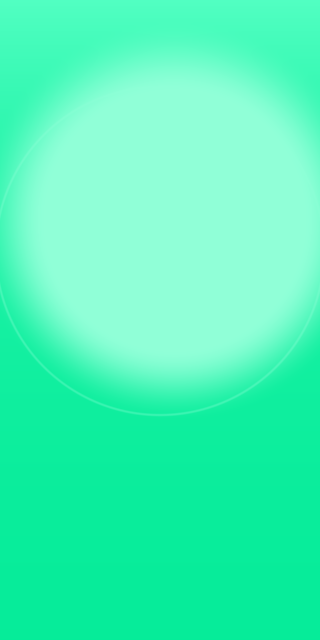
A WebGL 1 fragment shader for this background:

```glsl
precision highp float;
// A soft pale mint disc glowing over a green vertical gradient, with a thin
// translucent ring peeking out below it. The gradient decays exponentially
// from the top; disc and ring are circle distances with smoothed edges.

uniform vec2 u_resolution;

// Lengths are in canvas widths, with the origin at the lower left.
#define DISC_CENTER vec2(0.547, 1.310)
#define DISC_RADIUS 0.516
#define DISC_BLUR 0.115
#define RING_CENTER vec2(0.5, 1.216)
#define RING_RADIUS 0.513
#define RING_HALF_WIDTH 0.0033
#define RING_OPACITY 0.32
#define GRADIENT_DECAY 2.7
#define TOP_COLOR vec3(0.32, 1.0, 0.76)
#define BOTTOM_COLOR vec3(0.0, 0.92, 0.59)
#define DISC_COLOR vec3(0.565, 1.0, 0.845)

// Signed distance to a circle, negative inside.
float circleDistance(vec2 p, vec2 center, float radius) {
  return length(p - center) - radius;
}

// Coverage of a shape whose edge fades over +-softness.
float coverage(float dist, float softness) {
  return 1.0 - smoothstep(-softness, softness, dist);
}

void main() {
  vec2 p = gl_FragCoord.xy / u_resolution.x;
  float pixel = 1.0 / u_resolution.x;

  // Background, brightest at the top edge
  float depth = 1.0 - gl_FragCoord.y / u_resolution.y;
  vec3 color = mix(BOTTOM_COLOR, TOP_COLOR, exp(-GRADIENT_DECAY * depth));

  // Thin ring beneath the disc
  float ring = abs(circleDistance(p, RING_CENTER, RING_RADIUS)) - RING_HALF_WIDTH;
  color = mix(color, DISC_COLOR, RING_OPACITY * coverage(ring, pixel));

  // Blurred disc
  float disc = circleDistance(p, DISC_CENTER, DISC_RADIUS);
  color = mix(color, DISC_COLOR, coverage(disc, DISC_BLUR));

  gl_FragColor = vec4(color, 1.0);
}
```
